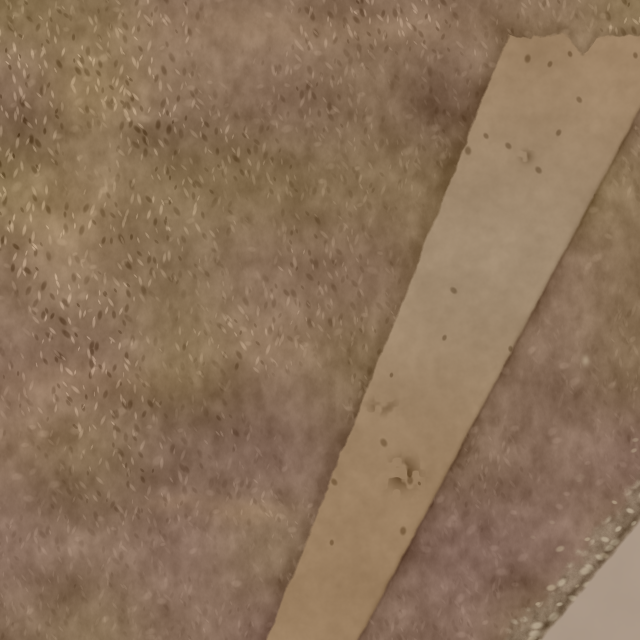
Give the GLSL for this texture, as a WebGL 2 fragment shader.

```glsl
#version 300 es
precision highp float;
// Weathered brown plaster crossed by a smooth slanting strip, with a pale
// corner behind a chipped rim. Value noise stains the wall, soft blobs set
// the broad tones, and jittered cells scatter flecks, pits and chips.
uniform vec2 u_resolution;
out vec4 fragColor;

float hash(vec2 p) {
  vec3 q = fract(vec3(p.xyx) * 0.1031);
  q += dot(q, q.yzx + 33.33);
  return fract((q.x + q.y) * q.z);
}

float noise(vec2 p) {
  vec2 i = floor(p), f = fract(p);
  f = f * f * (3.0 - 2.0 * f);
  return mix(mix(hash(i), hash(i + vec2(1, 0)), f.x),
             mix(hash(i + vec2(0, 1)), hash(i + vec2(1, 1)), f.x), f.y);
}

float fbm(vec2 p) {
  float sum = 0.0, amp = 0.5;
  for (int i = 0; i < 5; i++) {
    sum += amp * noise(p);
    p = mat2(0.8, 0.6, -0.6, 0.8) * p * 2.03 + 17.3;
    amp *= 0.55;
  }
  return sum;
}

// Soft elliptical spot, 1 at its centre
float blob(vec2 p, vec2 centre, vec2 radius) {
  vec2 q = (p - centre) / radius;
  return exp(-dot(q, q));
}

// Scattered slanted ellipses, one per jittered cell; size is in cells
float flecks(vec2 p, float cells, vec2 size, float density, float seed) {
  vec2 g = p * cells, base = floor(g);
  float cover = 0.0;
  for (int y = -1; y <= 1; y++)
    for (int x = -1; x <= 1; x++) {
      vec2 id = base + vec2(x, y), key = id + seed;
      vec2 d = g - id - vec2(hash(key), hash(key + 41.7));
      float a = 1.3 * (hash(key + 83.1) - 0.65);
      d = mat2(cos(a), sin(a), -sin(a), cos(a)) * d;
      float scale = 0.5 + 0.7 * hash(key + 11.9);
      float spot = 1.0 - smoothstep(0.4, 1.2, length(d / (size * scale)));
      cover = max(cover, spot * step(hash(key + 63.3), density));
    }
  return cover;
}

// Wall: stains, broad light and dark areas, then directional flecks
vec3 wallColor(vec2 p) {
  vec2 warped = p + 0.035 * (vec2(fbm(p * 9.0), fbm(p * 9.0 + 50.0)) - 0.5);
  float stain = fbm(warped * vec2(11, 13)) - 0.5;
  float grain = fbm(p * vec2(62, 44) + 9.0) - 0.5;
  float light = blob(warped, vec2(0.15, 0.86), vec2(0.09, 0.07))
    + blob(warped, vec2(0.10, 0.66), vec2(0.10, 0.09))
    + 0.9 * blob(warped, vec2(0.14, 0.40), vec2(0.19, 0.035))
    + 0.8 * blob(warped, vec2(0.05, 0.32), vec2(0.12, 0.06))
    + 1.3 * blob(warped, vec2(0.39, 0.20), vec2(0.07, 0.018))
    + 0.9 * blob(warped, vec2(0.28, 0.215), vec2(0.04, 0.012))
    + 0.5 * blob(warped, vec2(0.42, 0.46), vec2(0.10, 0.04))
    + 0.6 * blob(warped, vec2(0.45, 0.96), vec2(0.40, 0.03));
  float dark = blob(warped, vec2(0.05, 0.81), vec2(0.06, 0.06))
    + blob(warped, vec2(0.27, 0.80), vec2(0.09, 0.05))
    + 0.8 * blob(warped, vec2(0.29, 0.61), vec2(0.09, 0.07))
    + 0.7 * blob(warped, vec2(0.50, 0.79), vec2(0.09, 0.08))
    + 1.1 * blob(warped, vec2(0.68, 0.83), vec2(0.06, 0.08))
    + 0.9 * blob(warped, vec2(0.33, 0.31), vec2(0.16, 0.07))
    + 0.5 * blob(warped, vec2(0.88, 0.42), vec2(0.09, 0.10))
    + 0.5 * blob(warped, vec2(0.76, 0.12), vec2(0.13, 0.10));
  vec3 c = mix(vec3(0.505, 0.405, 0.325), vec3(0.525, 0.43, 0.325),
               smoothstep(0.15, 0.6, p.y));
  c += 0.16 * stain + 0.13 * grain;
  c += light * vec3(0.055, 0.05, 0.035) - dark * vec3(0.058, 0.057, 0.047);
  float tint = noise(p * 7.0 + 30.0) - 0.5;
  c += tint * vec3(0.0, -0.018, 0.035);
  float rough = 0.3 + 0.7 * smoothstep(0.75, 0.1, p.x) * smoothstep(0.1, 0.4, p.y);
  rough = max(rough, 0.8 * smoothstep(0.85, 0.97, p.y));
  rough *= smoothstep(0.25, 0.65, fbm(p * 8.0 + 70.0));
  c += 0.14 * rough * flecks(p, 62.0, vec2(0.17, 0.52), 0.5, 5.0);
  c -= 0.12 * rough * flecks(p, 55.0, vec2(0.22, 0.45), 0.5, 90.0);
  return c + 0.05 * flecks(p, 34.0, vec2(0.32, 0.2), 0.2, 140.0);
}

// Strip: ochre at both ends, greyer midway, with sparse dark pits
vec3 stripColor(vec2 p) {
  vec3 c = mix(vec3(0.605, 0.495, 0.375), vec3(0.625, 0.54, 0.44),
               blob(p, vec2(0.78, 0.60), vec2(0.4, 0.26)));
  c += 0.07 * (fbm(p * 13.0 + 4.0) - 0.5) + 0.045 * (fbm(p * 70.0) - 0.5);
  c -= 0.13 * flecks(p, 26.0, vec2(0.13, 0.18), 0.16, 210.0);
  float clump = blob(p, vec2(0.63, 0.26), vec2(0.022))
    + 0.6 * blob(p, vec2(0.597, 0.365), vec2(0.02, 0.012))
    + 0.6 * blob(p, vec2(0.823, 0.755), vec2(0.010));
  return c - 0.24 * clump * smoothstep(0.42, 0.68, noise(p * 100.0));
}

void main() {
  vec2 p = gl_FragCoord.xy / u_resolution;
  float wobble = 0.008 * (fbm(p * 45.0) - 0.5);

  // Signed distances: positive inside the strip and the corner
  float left = (p.x - 0.417 - 0.400 * p.y) * 0.928 + wobble;
  float right = (0.560 + 0.530 * p.y - p.x) * 0.884 + 0.5 * wobble;
  float top = 0.938 - p.y + 0.035 * (fbm(p * 24.0) - 0.5)
    - 0.03 * blob(p, vec2(0.912, 0.93), vec2(0.014, 0.05));
  float strip = min(min(left, right), top);
  float corner = (p.x - 0.846 - 0.828 * p.y) * 0.77 + 0.5 * wobble;

  // Wall with a soft shadow hugging the strip
  vec3 c = wallColor(p);
  float shade = smoothstep(-0.028, 0.0, strip) * (0.5 + fbm(p * 50.0));
  c -= 0.065 * shade;
  c = mix(c, stripColor(p), smoothstep(-0.0025, 0.0025, strip));
  c -= 0.06 * exp(-pow(right / 0.004, 2.0)) * step(0.0, top);

  // Chipped rim, loose chips, then the flat corner
  float rim = smoothstep(-0.052, -0.025, corner + 0.05 * (fbm(p * 36.0) - 0.5));
  c = mix(c, vec3(0.53, 0.46, 0.38) + 0.3 * (fbm(p * 85.0) - 0.5), 0.75 * rim);
  float chips = flecks(p, 48.0, vec2(0.5, 0.3), 0.65, 300.0);
  c = mix(c, vec3(0.73, 0.67, 0.58), 0.8 * chips * rim);
  float loose = smoothstep(-0.15, -0.04, corner) * flecks(p, 40.0, vec2(0.32, 0.2), 0.2, 350.0);
  loose = max(loose, blob(p, vec2(0.915, 0.437), vec2(0.006, 0.008)));
  c = mix(c, vec3(0.70, 0.63, 0.53), 0.75 * loose);
  c -= 0.12 * exp(-pow((corner + 0.008) / 0.005, 2.0));
  vec3 pale = vec3(0.665, 0.595, 0.53) + 0.02 * (fbm(p * 20.0) - 0.5);
  c = mix(c, pale, smoothstep(-0.003, 0.003, corner));
  fragColor = vec4(c, 1.0);
}
```
